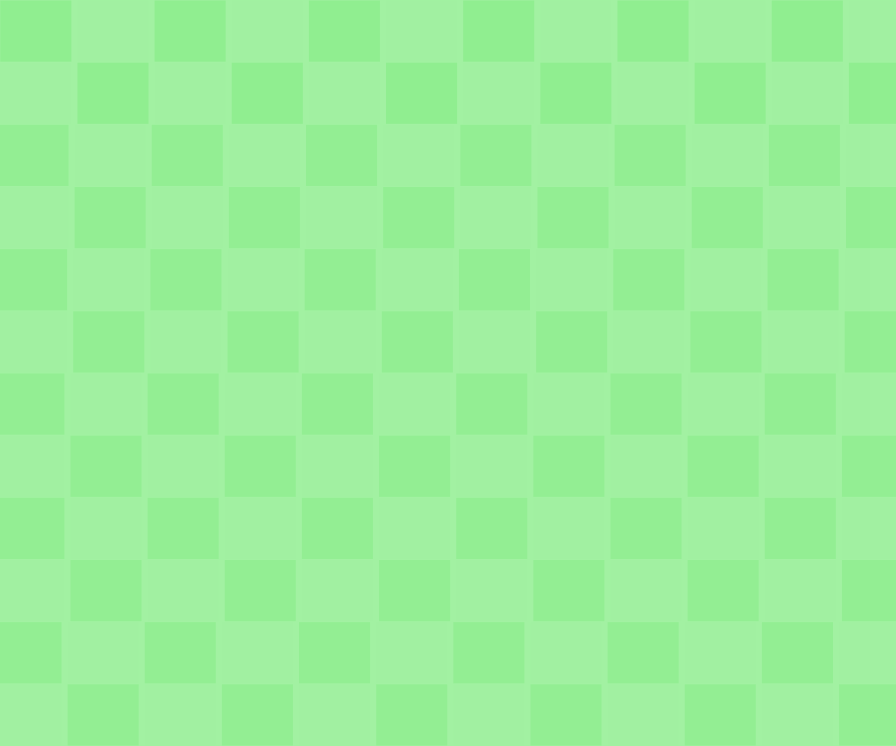
Write a Shadertoy shader that draws this pattern.

```glsl
// Pale green checkerboard of twelve rows. Each cell is a box separated by a narrow
// vertical gap and a hairline seam; each pair of rows drifts slightly to the left
// as it descends, so the columns lean by uneven steps.

#define ROWS 12.0
#define COLUMN_PITCH 0.0861
#define FIRST_COLUMN 0.1725
#define CELL_FILL vec2(0.922, 0.985)
#define DARK_GREEN vec3(0.578, 0.934, 0.578)
#define LIGHT_GREEN vec3(0.630, 0.942, 0.630)
#define GAP_GREEN vec3(0.637, 0.946, 0.637)
#define TOP_SHADE 0.012

// Leftward drift of each pair of rows, in canvas widths
const float DRIFT[6] = float[6](0.0, 0.0032, 0.0047, 0.0078, 0.0078, 0.0110);

// Smoothed coverage of a centred box; position and pixel size in cell units
float boxCoverage(vec2 position, vec2 size, vec2 pixel) {
    vec2 inside = 0.5 * size - abs(position);
    vec2 edge = clamp(inside / pixel + 0.5, 0.0, 1.0);
    return edge.x * edge.y;
}

void mainImage(out vec4 fragColor, in vec2 fragCoord) {
    vec2 uv = fragCoord / iResolution.xy;

    // Rows run downward; columns start at the drifted offset
    float down = (1.0 - uv.y) * ROWS;
    float row = clamp(floor(down), 0.0, ROWS - 1.0);
    float start = FIRST_COLUMN - DRIFT[int(row) / 2];
    float across = (uv.x - start) / COLUMN_PITCH + 0.5 * (1.0 - CELL_FILL.x);
    float column = floor(across);

    // Cell shape and alternating colour
    vec2 local = vec2(across - column, down - row) - 0.5;
    vec2 pixel = vec2(1.0 / COLUMN_PITCH, ROWS) / iResolution.xy;
    float coverage = boxCoverage(local, CELL_FILL, pixel);
    float isLight = mod(column + row, 2.0);

    // The top two rows hold a slightly deeper green
    float shade = TOP_SHADE * (1.0 - step(2.0, row));
    vec3 darkCell = DARK_GREEN - shade * vec3(1.0, 0.1, 1.0);
    vec3 cell = mix(darkCell, LIGHT_GREEN, isLight);

    fragColor = vec4(mix(GAP_GREEN, cell, coverage), 1.0);
}
```
